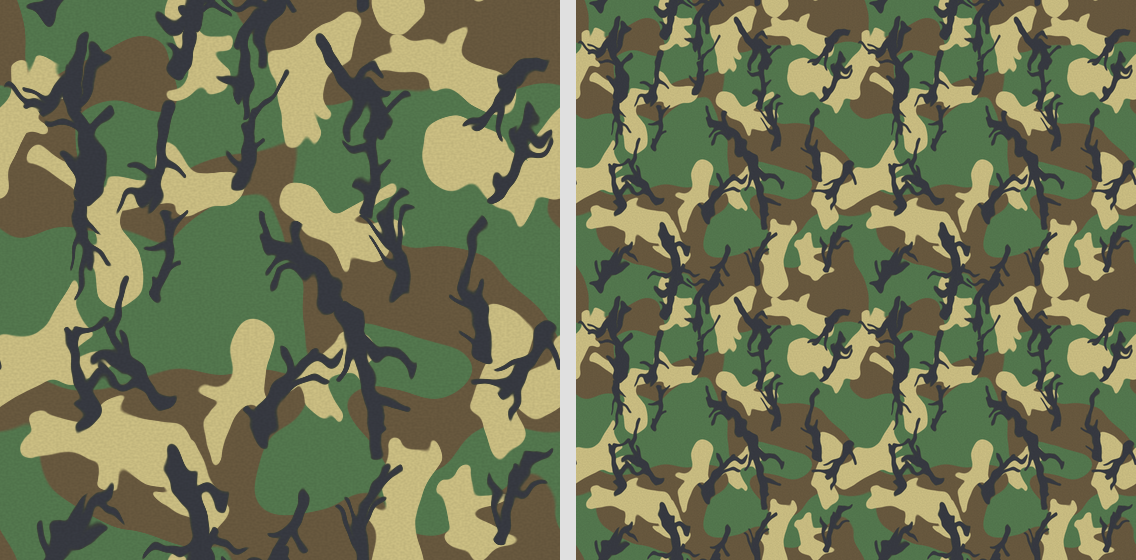
Left: one tile. Right: repeated 2 by 2.
This pattern is drawn by a Shadertoy shader. Its source:

```glsl
// Seamless woodland camouflage: green and brown ground, sand patches, ragged dark branches.

const vec3 BROWN    = vec3(0.40, 0.34, 0.24);
const vec3 GREEN    = vec3(0.32, 0.46, 0.30);
const vec3 SAND     = vec3(0.78, 0.73, 0.50);
const vec3 DARK     = vec3(0.21, 0.22, 0.25);
const vec3 DARK_RIM = vec3(0.23, 0.25, 0.22);

const float TAU       = 6.2831853;
const float EDGE      = 0.0015;  // softness of the printed edges
const float RIM       = 0.004;   // width of the rim on dark shapes
const float JITTER    = 0.7;     // scatter of motifs within their cells
const float GRAIN     = 0.07;    // strength of the cloth texture
const vec2  THREADS   = vec2(200.0, 260.0);
const vec2  GROUND    = vec2(4.0, 5.0);
const int   ARMS_MAX  = 4;

struct Style {
    float cells;   // motifs across the canvas
    float seed;
    vec2  trunk;   // half length, radius
    vec2  arm;     // length, radius
    int   arms;
    float spread;  // largest tilt from vertical
    float blend;   // roundness of the joints
};
const Style PATCH  = Style(4.0, 11.0, vec2(0.085, 0.033), vec2(0.090, 0.023), 3, 1.4, 0.022);
const Style BRANCH = Style(5.0, 47.0, vec2(0.090, 0.0145), vec2(0.070, 0.011), 4, 0.8, 0.008);

float hash(vec2 p) {
    return fract(sin(dot(p, vec2(127.1, 311.7))) * 43758.5453);
}

vec2 hash2(vec2 p) {
    return vec2(hash(p), hash(p + 19.19));
}

vec2 heading(float angle) {
    return vec2(sin(angle), cos(angle));
}

// Gradient noise that wraps after one canvas.
float corner(vec2 cell, vec2 offset, vec2 period, float seed) {
    return dot(heading(TAU * hash(mod(cell, period) + seed)), offset);
}

float noise(vec2 uv, vec2 period, float seed) {
    vec2 p = uv * period, i = floor(p), f = p - i;
    vec2 u = f * f * f * (f * (f * 6.0 - 15.0) + 10.0);
    vec2 e = vec2(1.0, 0.0);
    return mix(mix(corner(i, f, period, seed), corner(i + e, f - e, period, seed), u.x),
               mix(corner(i + e.yx, f - e.yx, period, seed),
                   corner(i + 1.0, f - 1.0, period, seed), u.x), u.y);
}

vec2 warp(vec2 p, vec2 period, float seed) {
    return vec2(noise(p, period, seed), noise(p, period, seed + 5.7));
}

float smoothMin(float a, float b, float k) {
    float h = max(k - abs(a - b), 0.0) / k;
    return min(a, b) - 0.25 * h * h * k;
}

// Distance to a tapered capsule.
float limb(vec2 p, vec2 a, vec2 b, float ra, float rb) {
    vec2 pa = p - a, ba = b - a;
    float t = clamp(dot(pa, ba) / dot(ba, ba), 0.0, 1.0);
    return length(pa - ba * t) - mix(ra, rb, t);
}

// A trunk with arms leaving it on alternating sides.
float motif(vec2 p, vec2 id, Style s) {
    float size = mix(0.7, 1.25, hash(id + 3.1));
    float tilt = s.spread * (2.0 * hash(id + 5.3) - 1.0) + 0.5 * TAU * step(0.5, hash(id + 8.9));
    vec2 end = heading(tilt) * s.trunk.x * size;
    float d = limb(p, -end, end, 1.3 * s.trunk.y * size, 0.6 * s.trunk.y * size);
    for (int k = 0; k < ARMS_MAX; k++) {
        if (k >= s.arms) break;
        vec2 h = hash2(id + 7.3 * float(k + 2));
        float side = float(k % 2) * 2.0 - 1.0;
        vec2 root = end * mix(-0.8, 0.9, (float(k) + h.x) / float(s.arms));
        vec2 reach = heading(tilt + side * mix(0.4, 1.3, h.y)) * s.arm.x * size * mix(0.5, 1.2, h.x);
        float r = s.arm.y * size;
        d = smoothMin(d, limb(p, root, root + reach, r, 0.6 * r), s.blend);
    }
    return d;
}

float scatter(vec2 p, Style s) {
    vec2 home = floor(p * s.cells);
    float d = 1.0;
    for (int y = -1; y <= 1; y++)
    for (int x = -1; x <= 1; x++) {
        vec2 cell = home + vec2(x, y);
        vec2 id = mod(cell, s.cells) + s.seed;
        vec2 centre = (cell + 0.5 + JITTER * (hash2(id) - 0.5)) / s.cells;
        d = min(d, motif(p - centre, id, s));
    }
    return d;
}

void mainImage(out vec4 fragColor, in vec2 fragCoord) {
    vec2 uv = fragCoord / iResolution.xy;
    float soft = max(EDGE, 0.8 / iResolution.y);

    // Ground: the half-canvas difference keeps both colours in equal shares.
    vec2 g = uv + 0.06 * warp(uv, vec2(7.0), 2.0);
    float ground = 0.15 * (noise(g, GROUND, 31.0) - noise(g + 0.5, GROUND, 31.0));
    vec3 color = mix(BROWN, GREEN, smoothstep(-soft, soft, ground));

    // Rounded sand patches.
    vec2 q = uv + 0.06 * warp(uv, vec2(6.0), 13.0) + 0.025 * warp(uv, vec2(14.0), 17.0);
    color = mix(SAND, color, smoothstep(-soft, soft, scatter(q, PATCH)));

    // Dark branches, frayed along the vertical.
    vec2 b = uv + 0.04 * warp(uv, vec2(9.0), 23.0) + 0.012 * warp(uv, vec2(28.0), 29.0);
    b.y += 0.05 * noise(uv, vec2(20.0, 8.0), 37.0);
    float branch = scatter(b, BRANCH);
    vec3 dark = mix(DARK_RIM, DARK, smoothstep(0.0, RIM, -branch));
    color = mix(dark, color, smoothstep(-soft, soft, branch));

    // Cloth grain.
    color *= 1.0 + GRAIN * noise(uv, THREADS, 41.0);
    fragColor = vec4(color, 1.0);
}
```
